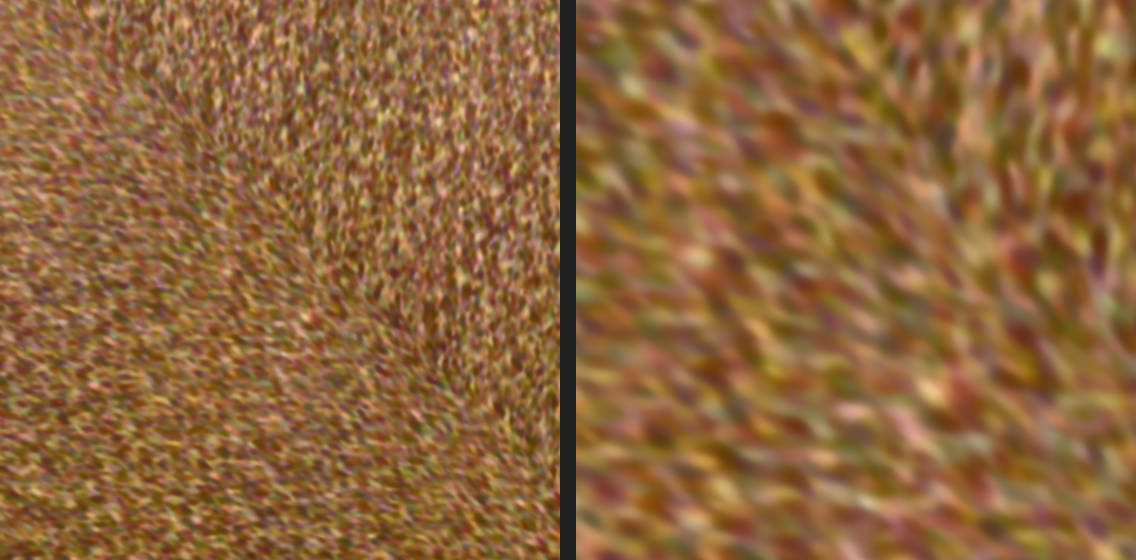
Left: the whole. Right: its middle third, enlarged.
Reproduce this texture procedurally as a Shadertoy shader.

```glsl
// Coarse brown sand with a diagonal ridge where the grain direction turns.
#define CELLS 125.0
#define GRAIN_LENGTH 0.0062
#define GRAIN_WIDTH 0.0034
#define RIDGE_OFFSET 1.08
#define CONTRAST 0.088
#define TINT_AMOUNT 0.027
#define WARMTH_AMOUNT 0.036
#define SPECK_AMOUNT 0.14
#define SAND_COLOR vec3(0.562, 0.402, 0.246)

float hash(vec2 p) {
    return fract(sin(dot(p, vec2(127.1, 311.7))) * 43758.5453);
}

vec3 hash3(vec2 p) {
    return vec3(hash(p), hash(p + 17.3), hash(p + 41.9));
}

float valueNoise(vec2 p) {
    vec2 i = floor(p), f = fract(p);
    f = f * f * (3.0 - 2.0 * f);
    return mix(mix(hash(i), hash(i + vec2(1, 0)), f.x),
               mix(hash(i + vec2(0, 1)), hash(i + vec2(1, 1)), f.x), f.y);
}

// Signed distance to the ridge, positive towards the upper right
float ridgeDistance(vec2 p) {
    float wobble = 0.03 * (valueNoise(p * 9.0) - 0.5);
    return (p.x + p.y - RIDGE_OFFSET) * 0.707 + wobble;
}

// Shallow streaks below the ridge, steep ones above it
float grainAngle(float d) {
    float lower = mix(-0.34, -0.68, smoothstep(-0.25, 0.0, d));
    return mix(lower, -1.6, smoothstep(-0.02, 0.08, d));
}

// Sum of oriented soft grains: x = lightness, y = tint, z = warmth, w = pale specks
vec4 grainField(vec2 p) {
    vec2 home = floor(p * CELLS);
    vec3 sum = vec3(0.0);
    float power = 0.0, specks = 0.0;
    for (int y = -3; y <= 3; y++) {
        for (int x = -3; x <= 3; x++) {
            vec2 cell = home + vec2(x, y);
            vec2 center = (cell + vec2(hash(cell + 5.1), hash(cell + 73.7))) / CELLS;
            float d = ridgeDistance(center);
            float angle = grainAngle(d) + 0.8 * (hash(cell + 29.3) - 0.5);
            vec2 along = vec2(cos(angle), sin(angle));
            vec2 r = p - center;
            float stretch = mix(1.0, 0.88, smoothstep(-0.02, 0.1, d));
            vec2 q = vec2(dot(r, along) / (GRAIN_LENGTH * stretch),
                          dot(r, vec2(-along.y, along.x)) / GRAIN_WIDTH);
            float w = exp(-0.5 * dot(q, q));
            sum += w * (hash3(cell + 101.7) * 2.0 - 1.0) * 1.73;
            power += w * w;
            specks += w * w * smoothstep(0.955, 1.0, hash(cell + 211.3));
        }
    }
    return vec4(sum / sqrt(0.5 + 0.5 * power), specks);
}

void mainImage(out vec4 fragColor, in vec2 fragCoord) {
    vec2 p = fragCoord / iResolution.y;
    float d = ridgeDistance(p);
    float upper = smoothstep(-0.05, 0.1, d);
    vec4 grain = grainField(p);

    // Softer towards the upper left, stronger above the ridge
    float light = grain.x + 0.1 * (grain.x * grain.x - 1.0);
    float softCorner = smoothstep(0.55, 0.95, p.y) * (1.0 - upper);
    float strength = mix(0.94, 1.1, upper) * (1.0 - 0.25 * softCorner);

    // Broad light: paler and pinker at the top, mottled, dim beside the ridge
    vec3 color = SAND_COLOR + (p.y - 0.5) * vec3(0.06, 0.055, 0.09);
    color += 0.03 * (valueNoise(p * 7.0) + valueNoise(p * 19.0) - 1.0);
    color -= 0.025 * exp(-pow((d - 0.04) / 0.05, 2.0)) * vec3(1.0, 0.9, 0.8);

    // Grain lightness, pink to green tint, orange to grey warmth, pale specks
    color += strength * CONTRAST * light * vec3(1.0, 0.98, 0.86);
    color += TINT_AMOUNT * grain.y * vec3(0.7, -0.8, 0.8);
    color += WARMTH_AMOUNT * grain.z * vec3(0.6, 0.05, -1.1);
    color += strength * SPECK_AMOUNT * grain.w * vec3(1.0, 1.1, 1.2);
    color = max(color, vec3(0.13, 0.09, 0.05));
    fragColor = vec4(clamp(color, 0.0, 1.0), 1.0);
}
```
